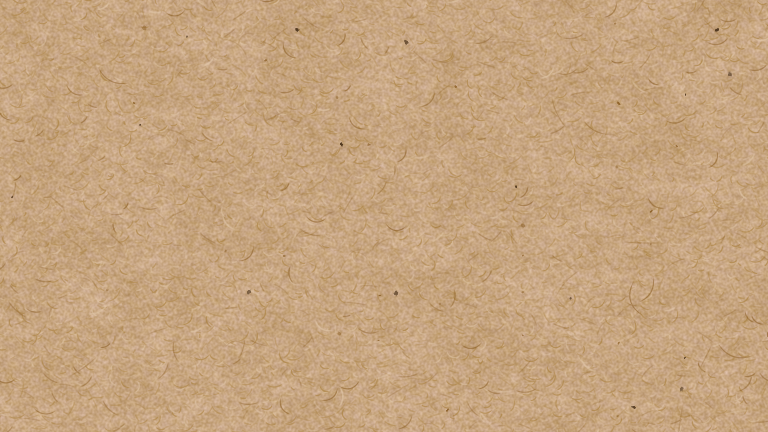
Reproduce this texture procedurally as a Shadertoy shader.

```glsl
const vec3 KRAFT = vec3(0.782, 0.650, 0.507);
const vec3 TONE_STEP = vec3(0.066, 0.074, 0.104);
const vec3 OCHRE_SHIFT = vec3(0.004, 0.002, -0.045);
const vec3 FIBRE_BROWN = vec3(0.54, 0.36, 0.13);
const vec3 FIBRE_OCHRE = vec3(0.68, 0.52, 0.27);
const vec3 FIBRE_PALE = vec3(0.88, 0.78, 0.66);
const vec3 SPECK_DARK = vec3(0.26, 0.17, 0.08);
const vec3 SPECK_AMBER = vec3(0.52, 0.34, 0.11);

vec3 hash3(vec2 p) {
    vec3 q = fract(p.xyx * vec3(0.1031, 0.1030, 0.0973));
    q += dot(q, q.yxz + 33.33);
    return fract((q.xxy + q.yzz) * q.zyx);
}

mat2 rotation(float angle) {
    float c = cos(angle), s = sin(angle);
    return mat2(c, s, -s, c);
}

float cornerSlope(vec2 cell, vec2 offset) {
    float angle = 6.2832 * hash3(cell).x;
    return dot(vec2(cos(angle), sin(angle)), offset);
}

float gradientNoise(vec2 p) {
    vec2 i = floor(p), f = p - i;
    vec2 u = f * f * f * (f * (f * 6.0 - 15.0) + 10.0);
    vec2 e = vec2(1.0, 0.0);
    float low = mix(cornerSlope(i, f), cornerSlope(i + e, f - e), u.x);
    float high = mix(cornerSlope(i + e.yx, f - e.yx), cornerSlope(i + 1.0, f - 1.0), u.x);
    return mix(low, high, u.y);
}

// Curved strands, one candidate per cell; width and edge are in canvas heights
float fibres(vec2 p, float cells, float width, float share, float seed, float edge) {
    vec2 g = p * cells + seed;
    vec2 home = floor(g);
    float cover = 0.0;
    for (int y = -1; y <= 1; y++)
    for (int x = -1; x <= 1; x++) {
        vec2 cell = home + vec2(x, y);
        vec3 place = hash3(cell);
        vec3 form = hash3(cell + 71.7);
        float lean = (place.z - 0.5) * mix(1.6, 3.14, form.z);
        vec2 q = rotation(lean) * (g - cell - place.xy);
        float halfLength = mix(0.25, 0.7, form.x);
        q.y -= (form.y - 0.5) * 1.8 * q.x * q.x;
        float along = 1.0 - smoothstep(0.6, 1.0, abs(q.x) / halfLength);
        float across = 1.0 - smoothstep(width - edge, width + edge, abs(q.y) / cells);
        float present = step(fract(form.z * 7.31 + place.x), share);
        cover = max(cover, along * across * present * mix(0.3, 1.0, form.y * form.y));
    }
    return cover;
}

// Small uneven flecks, radius in canvas heights
float specks(vec2 p, float cells, float radius, float share, float seed, float edge) {
    vec2 g = p * cells + seed;
    vec2 cell = floor(g);
    vec3 place = hash3(cell);
    vec3 form = hash3(cell + 23.9);
    vec2 q = (g - cell - mix(vec2(0.2), vec2(0.8), place.xy)) / cells;
    q = rotation(form.x * 6.28) * q * vec2(1.0, mix(1.0, 1.9, form.y));
    float size = radius * mix(0.4, 1.0, form.z * form.z);
    float ragged = 0.7 * size * gradientNoise(p * 210.0);
    float cover = 1.0 - smoothstep(size - edge, size + edge, length(q) + ragged);
    return cover * step(place.z, share) * mix(0.55, 1.0, form.y);
}

// Signed paper tone, from broad clouds down to fine grain
float pulpTone(vec2 p) {
    vec2 warp = 0.02 * vec2(gradientNoise(p * 14.0), gradientNoise(p * 14.0 + 40.0));
    vec2 w = p + warp;
    float clouds = 0.42 * gradientNoise(w * vec2(5.0, 8.0) + 3.0);
    clouds += 0.55 * gradientNoise(w * vec2(15.0, 24.0) + 17.0);
    float felt = 0.50 * gradientNoise(rotation(0.2) * w * vec2(40.0, 68.0) + 9.0);
    float grain = 0.75 * gradientNoise(rotation(0.6) * p * 98.0 + 31.0);
    grain += 1.15 * gradientNoise(rotation(1.1) * p * 165.0 + 57.0);
    return clouds + felt + grain;
}

void mainImage(out vec4 fragColor, in vec2 fragCoord) {
    vec2 p = fragCoord / iResolution.y;
    float edge = 0.7 / iResolution.y;
    vec3 color = KRAFT + TONE_STEP * pulpTone(p);
    color += OCHRE_SHIFT * gradientNoise(rotation(0.4) * p * vec2(48.0, 75.0) + 83.0);

    // Dense short strands
    float ochre = fibres(p, 44.0, 0.0015, 0.65, 11.0, edge);
    ochre = max(ochre, fibres(p, 31.0, 0.0015, 0.6, 137.0, edge));
    float pale = fibres(p, 40.0, 0.0016, 0.7, 211.0, edge);
    color = mix(color, FIBRE_PALE, 0.55 * pale);
    color = mix(color, FIBRE_OCHRE, 0.75 * ochre);

    // Sparse stronger strands
    float brown = fibres(p, 24.0, 0.0015, 0.30, 307.0, edge);
    brown = max(brown, fibres(p, 14.0, 0.0014, 0.08, 353.0, edge));
    float bright = fibres(p, 25.0, 0.0019, 0.06, 419.0, edge);
    color = mix(color, FIBRE_BROWN, 0.60 * brown);
    color = mix(color, FIBRE_PALE, 0.75 * bright);

    // Bark flecks
    color = mix(color, SPECK_AMBER, 0.8 * specks(p, 11.0, 0.0058, 0.14, 503.0, edge));
    color = mix(color, SPECK_DARK, 0.9 * specks(p, 8.0, 0.0058, 0.12, 601.0, edge));
    fragColor = vec4(clamp(color, 0.0, 1.0), 1.0);
}
```
